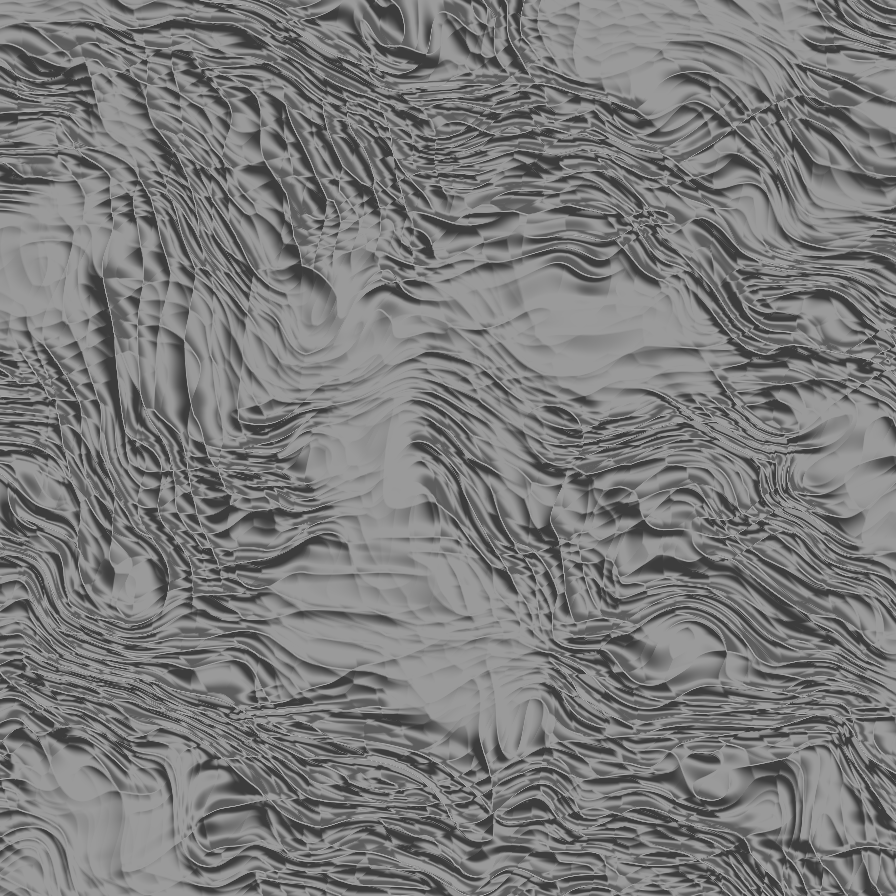
Write a three.js fragment shader that draws this texture.

```glsl
// Crumpled grey foil: short dark slivers in crossing folds, outlined by thin pale creases.
#define FOLD_SCALE vec2(12.0, 40.0)
#define SLIVER_SCALE vec2(11.0, 40.0)
#define CRACKLE_SCALE vec2(32.0, 62.0)
#define SWIRL_SCALE 6.6
#define SWIRL_AMOUNT 0.075
#define CALM_SCALE 4.2
#define PATCH_SCALE 4.7
#define LIGHT_DIR vec2(0.55, 0.835)
#define CREASE_WIDTH 0.0015
#define SHADOW_TONE 0.235
#define BASE_TONE 0.605
#define GLINT_TONE 0.73

varying vec2 vUv;

float hash(vec2 cell) {
  return fract(sin(dot(cell, vec2(127.1, 311.7))) * 43758.5453);
}

// Smooth value noise, -1 to 1
float noise(vec2 p) {
  vec2 cell = floor(p);
  vec2 f = fract(p);
  f = f * f * (3.0 - 2.0 * f);
  float low = mix(hash(cell), hash(cell + vec2(1.0, 0.0)), f.x);
  float high = mix(hash(cell + vec2(0.0, 1.0)), hash(cell + vec2(1.0, 1.0)), f.x);
  return 2.0 * mix(low, high, f.y) - 1.0;
}

// Sharp crests where the noise changes sign
float ridge(vec2 p) {
  return 1.0 - abs(noise(p));
}

// Hollow cells that meet in sharp crests: squared distance to the nearest seed
float hollows(vec2 p) {
  vec2 cell = floor(p);
  float nearest = 4.0;
  for (int j = -1; j <= 1; j++) {
    for (int i = -1; i <= 1; i++) {
      vec2 c = cell + vec2(float(i), float(j));
      vec2 toSeed = c + vec2(hash(c), hash(c + 57.3)) - p;
      nearest = min(nearest, dot(toSeed, toSeed));
    }
  }
  return nearest;
}

// Bends the folds: broad swirls, then smaller ones; each seed bends differently
vec2 swirl(vec2 p, float seed) {
  vec2 s = p * SWIRL_SCALE + seed;
  vec2 broad = vec2(noise(s + 31.7), noise(s + 4.3));
  float bends = noise(s * 2.4 + broad * 0.5 + 17.1);
  return p + SWIRL_AMOUNT * (broad * vec2(0.5, 1.0) + bends * vec2(0.2, 0.4));
}

// 0 on smooth stretches, 1 where the foil is densely folded
float roughness(vec2 p) {
  float n = noise(p * CALM_SCALE * vec2(0.8, 1.3) + 8.6);
  n += 0.6 * noise(p * CALM_SCALE * 2.7 + 52.4);
  return smoothstep(-0.6, 0.15, n);
}

// Folds and slivers that cross at slight angles, upright in patches, plus crackle
float foilHeight(vec2 p) {
  vec2 q = swirl(p, 0.0);
  vec2 r = swirl(p, 40.6);
  float folds = 0.7 * ridge(q * FOLD_SCALE + 3.1) / FOLD_SCALE.y;
  float flatCells = hollows(r * SLIVER_SCALE + r.yx * vec2(3.0, 4.0) + 71.3);
  float uprightCells = hollows(q.yx * SLIVER_SCALE + q * vec2(3.0, 9.0) + 15.8);
  float upright = smoothstep(0.2, 0.6, noise(p * PATCH_SCALE + 90.2));
  float slivers = mix(flatCells, 1.3 * uprightCells, upright) / SLIVER_SCALE.y;
  vec2 turned = mat2(0.94, 0.34, -0.34, 0.94) * r;
  float crackle = 0.55 * hollows(turned * CRACKLE_SCALE + 23.9) / CRACKLE_SCALE.y;
  return folds * (1.0 - 0.6 * upright) + slivers + crackle;
}

void main() {
  // Slope and bend of the surface along the light direction
  vec2 offset = LIGHT_DIR * CREASE_WIDTH;
  float here = foilHeight(vUv);
  float ahead = foilHeight(vUv + offset);
  float behind = foilHeight(vUv - offset);
  float relief = mix(0.22, 1.0, roughness(vUv));
  float slope = relief * (ahead - behind) / (2.0 * CREASE_WIDTH);
  float bend = relief * (2.0 * here - ahead - behind) / CREASE_WIDTH;

  // Foil reflection: level parts stay pale, both tilts darken, the far one more
  float farSide = smoothstep(-0.1, 0.75, slope);
  float nearSide = 0.65 * smoothstep(0.25, 0.95, -slope);
  float tone = mix(BASE_TONE, SHADOW_TONE, max(farSide, nearSide));

  // The steepest faces and thin crest lines glint
  float steep = 0.7 * smoothstep(1.3, 2.3, abs(slope));
  float crest = 0.6 * smoothstep(0.5, 1.5, bend);
  tone = mix(tone, GLINT_TONE, max(steep, crest));

  gl_FragColor = vec4(vec3(tone), 1.0);
}
```
